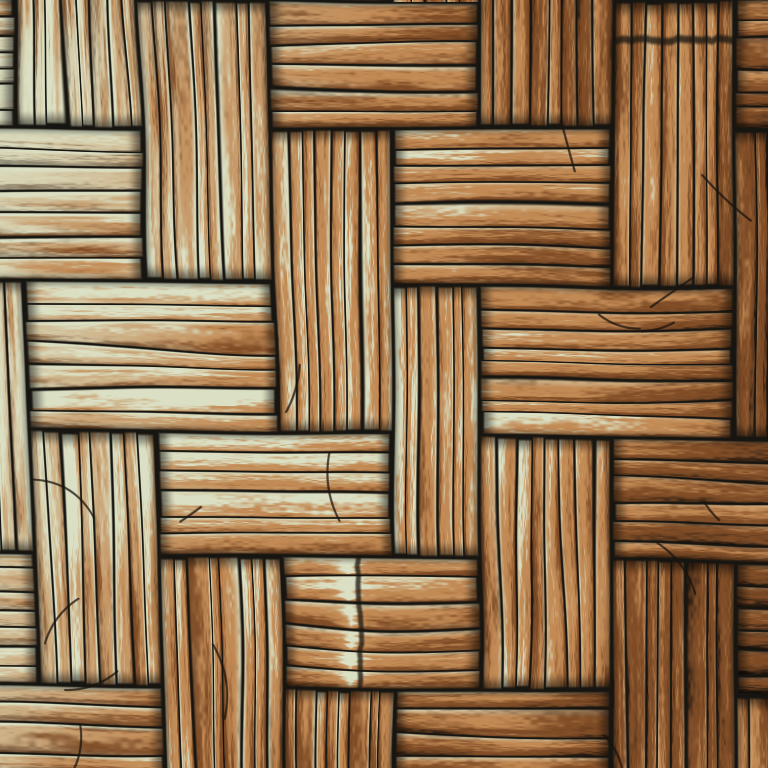
Give the GLSL for this texture, as a Shadertoy shader.

```glsl
#define DARK  vec3(0.10, 0.07, 0.05)
#define BROWN vec3(0.50, 0.30, 0.15)
#define TAN   vec3(0.76, 0.54, 0.33)
#define PALE  vec3(0.86, 0.88, 0.77)
#define SLATE vec3(0.31, 0.33, 0.31)
#define GREY  vec3(0.60, 0.61, 0.53)
#define SLATS_UPRIGHT 46.0
#define SLATS_LEVEL   35.0
#define HAIRS 16

// Strand edges: columns from the left, rows from the top
const float COLS[11] = float[11](-0.30, -0.13, 0.018, 0.179, 0.349, 0.510, 0.625, 0.798, 0.957, 1.12, 1.27);
const float ROWS[9] = float[9](-0.20, 0.0, 0.166, 0.367, 0.560, 0.720, 0.892, 1.08, 1.25);

float hash(vec2 p) {
    vec3 q = fract(p.xyx * 0.1031);
    q += dot(q, q.yzx + 33.33);
    return fract((q.x + q.y) * q.z);
}

float noise(vec2 p) {
    vec2 i = floor(p), f = fract(p);
    f = f * f * (3.0 - 2.0 * f);
    return mix(mix(hash(i), hash(i + vec2(1, 0)), f.x),
               mix(hash(i + vec2(0, 1)), hash(i + vec2(1, 1)), f.x), f.y);
}

// Dark fibres: short, slightly bent strokes
float hairs(vec2 p, float px) {
    float ink = 0.0;
    for (int n = 0; n < HAIRS; n++) {
        float id = float(n) + 5.0;
        vec2 d = p - vec2(hash(vec2(id, 1.0)), hash(vec2(id, 2.0)));
        float a = 6.283 * hash(vec2(id, 3.0));
        d = mat2(cos(a), sin(a), -sin(a), cos(a)) * d;
        float halfLen = mix(0.015, 0.05, hash(vec2(id, 4.0)));
        d.y += (hash(vec2(id, 6.0)) - 0.5) * 14.0 * d.x * d.x;
        float dist = length(vec2(max(abs(d.x) - halfLen, 0.0), d.y));
        ink = max(ink, 1.0 - smoothstep(0.0004, 0.0012 + px, dist));
    }
    return ink;
}

void mainImage(out vec4 fragColor, in vec2 fragCoord) {
    vec2 p = fragCoord / iResolution.xy;
    p.y = 1.0 - p.y;
    float px = 1.0 / iResolution.y;

    // Hand-woven drift of the grid
    vec2 q = p;
    q.x -= 0.037 * p.y * (1.0 - smoothstep(0.2, 0.6, p.x));
    q.y -= 0.011 * p.x * min(1.0, 2.0 * p.y);
    q += 0.006 * (vec2(noise(p * 6.0), noise(p * 6.0 + 40.0)) - 0.5);

    // Two-over, two-under twill
    int c = 0, r = 0;
    for (int i = 0; i < 9; i++) if (q.x > COLS[i]) c = i;
    for (int i = 0; i < 7; i++) if (q.y > ROWS[i]) r = i;
    int phase = (c - r + 8) & 3;
    bool upright = phase == 1 || phase == 2;
    ivec2 start = ivec2(c, r);
    if (phase == 1) start.y = max(r - 1, 0);
    if (phase == 0) start.x = max(c - 1, 0);
    ivec2 span = upright ? ivec2(1, 2) : ivec2(2, 1);
    vec2 lo = vec2(COLS[start.x], ROWS[start.y]);
    vec2 size = vec2(COLS[start.x + span.x], ROWS[start.y + span.y]) - lo;
    vec2 uv = (q - lo) / size;
    if (upright) { uv = uv.yx; size = size.yx; }   // x along, y across
    float seed = hash(vec2(start) + 3.0);

    // Uneven slats within a strand
    float count = floor(size.y * (upright ? SLATS_UPRIGHT : SLATS_LEVEL) + 1.6 * seed);
    float inner = smoothstep(0.0, 0.15, uv.y) * smoothstep(1.0, 0.85, uv.y);
    float s = uv.y * count;
    s += 0.75 * inner * (noise(vec2(s * 0.8 + seed * 70.0, uv.x * 0.7 + seed * 30.0)) - 0.5);
    float t = fract(s);
    float slat = hash(vec2(floor(s), seed * 91.0));
    float edge = abs(2.0 * t - 1.0);

    // Rounded profile, lit from above or from one side
    float lit = upright ? (slat > 0.4 ? 1.0 - t : t) : 1.0 - t;
    float tone = 0.27 + 0.30 * sqrt(max(1.0 - edge * edge, 0.0)) + 0.34 * (lit - 0.5);
    tone += 0.26 * (slat - 0.5) + 0.12 * (seed - 0.5);

    // Grain, stains and broad light
    vec2 along = vec2(uv.x * size.x, s);
    float grain = noise(along * vec2(16.0, 7.0) + seed * 50.0);
    float fine = noise(along * vec2(110.0, 16.0) + seed * 20.0);
    float stain = noise(p * 9.0 + 17.0);
    tone += 0.26 * (grain - 0.5) + 0.18 * (fine - 0.5) + 0.22 * (stain - 0.5);
    vec2 glow = p - vec2(0.36, 0.47);
    tone += 0.30 * exp(-6.0 * dot(glow, glow)) + (upright ? 0.06 : 0.0);
    tone += 0.12 * (1.0 - smoothstep(0.0, 0.35, p.x)) - 0.12 * smoothstep(0.7, 1.0, p.x);

    // Cane joints on two of the strands
    float joint = start == ivec2(4, 5) ? 0.40 : (start == ivec2(7, 1) ? 0.14 : 9.0);
    float off = uv.x - joint + 0.012 * (noise(vec2(s * 2.0, 8.0)) - 0.5);
    tone += (upright ? 0.1 : 0.55) * exp(-16.0 * abs(off + 0.05));

    // Wood, bleached to grey towards the left and along slat edges
    vec3 wood = mix(DARK, BROWN, smoothstep(-0.05, 0.42, tone));
    wood = mix(wood, TAN, smoothstep(0.42, 0.75, tone));
    wood = mix(wood, PALE, smoothstep(0.78, 1.05, tone));
    vec3 worn = mix(DARK, SLATE, smoothstep(-0.1, 0.25, tone));
    worn = mix(worn, GREY, smoothstep(0.25, 0.5, tone));
    worn = mix(worn, PALE, smoothstep(0.5, 0.78, tone));
    float leftward = 1.0 - smoothstep(0.0, 0.55, p.x + 0.28 * p.y);
    float bleach = 0.9 * leftward * smoothstep(0.1, 0.7, 0.6 * stain + 0.5 * grain);
    float rim = smoothstep(0.45, 0.9, edge) * smoothstep(0.25, 0.7, lit + 0.3 * grain);
    bleach += rim * mix(0.75, 0.3, smoothstep(0.4, 1.0, p.x));
    vec3 col = mix(wood, worn, clamp(bleach, 0.0, 0.95));
    col = mix(col, PALE, 0.3 * rim * (1.0 - smoothstep(0.3, 0.75, p.x)));

    // Gaps, crossing shadows and fibres
    float gap = min(t, 1.0 - t) * size.y / count;
    float tip = min(uv.x, 1.0 - uv.x) * size.x - 0.004 * slat;
    float side = min(uv.y, 1.0 - uv.y) * size.y;
    col *= mix(0.5, 1.0, smoothstep(0.0, 0.022, tip)) * mix(0.65, 1.0, smoothstep(0.0, 0.012, side));
    float cover = smoothstep(0.0003, max(0.0026, 1.5 * px), gap);
    cover *= smoothstep(0.0, 0.003 + px, min(tip, side));
    cover *= 1.0 - 0.75 * (1.0 - smoothstep(0.004, 0.022, abs(off)));
    col = mix(DARK * vec3(0.9, 1.2, 1.3), col, cover);
    col = mix(col, DARK, 0.75 * hairs(p, px));
    fragColor = vec4(clamp(col, 0.0, 1.0), 1.0);
}
```
